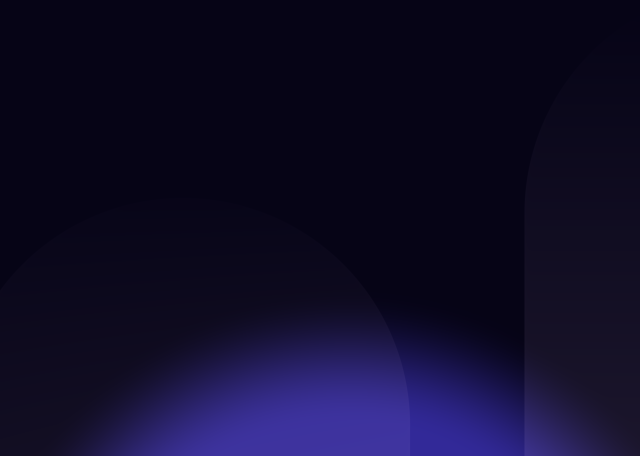
Give the GLSL for this background, as a Shadertoy shader.

```glsl
// Signed distance to a round-topped column that runs down past the canvas
float archDistance(vec2 p, vec2 centre, float radius) {
    vec2 q = p - centre;
    return length(vec2(q.x, max(q.y, 0.0))) - radius;
}

// Lay a translucent pane over the colour, with a faint bright rim
vec3 addPane(vec3 base, float dist, float opacity, float pixel) {
    float inside = 1.0 - smoothstep(-pixel, pixel, dist);
    float rim = exp(-abs(dist) / 0.003) * 0.15;
    return mix(base, vec3(0.90, 0.76, 0.98), inside * opacity * (1.0 + rim));
}

void mainImage(out vec4 fragColor, in vec2 fragCoord) {
    // Height spans 0 to 1, width follows the aspect ratio
    vec2 p = fragCoord / iResolution.y;
    p.x += 0.5 * (1.407 - iResolution.x / iResolution.y);
    float pixel = 0.75 / iResolution.y;

    // Night backdrop
    vec3 color = vec3(0.024, 0.015, 0.088);

    // Blurred violet disc rising from below
    float discEdge = length(p - vec2(0.76, -0.465)) - 0.685;
    float glow = 1.0 - smoothstep(-0.15, 0.145, discEdge);
    color = mix(color, vec3(0.195, 0.160, 0.595), glow);

    // Left arch, clearer towards its top and left
    float leftFade = clamp((0.567 - p.y) / 0.567, 0.0, 1.0);
    float leftOpacity = leftFade * (0.048 + 0.025 * p.x) + 0.006;
    color = addPane(color, archDistance(p, vec2(0.403, 0.068), 0.498), leftOpacity, pixel);

    // Right arch, cropped by the canvas edge
    float rightFade = clamp((0.97 - p.y) / 0.97, 0.0, 1.0);
    float rightOpacity = 0.095 * rightFade;
    color = addPane(color, archDistance(p, vec2(1.650, 0.533), 0.498), rightOpacity, pixel);

    fragColor = vec4(color, 1.0);
}
```
